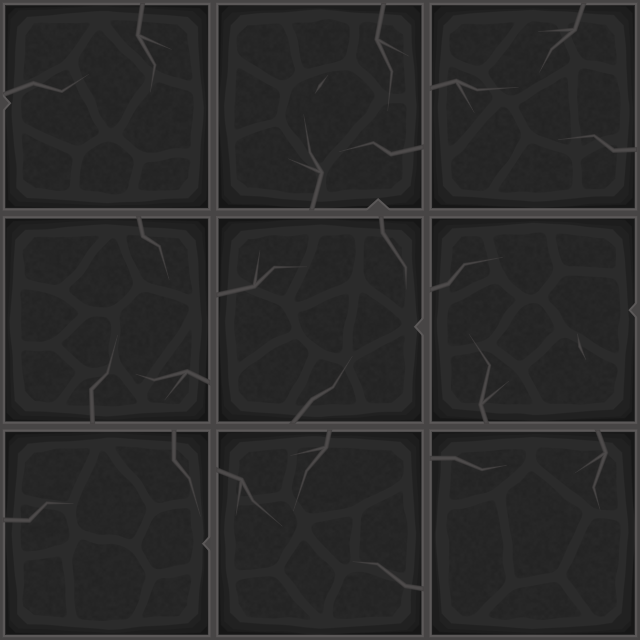
Give the GLSL for this texture, as a three.js fragment shader.

```glsl
// Three by three dark stone tiles with mottled patches, tapering cracks and chipped rims.
varying vec2 vUv;

const float TILES = 3.0;
const float SOFT = 0.004;   // edge softness in tile units
const vec3 STONE = vec3(0.170);
const vec3 PATCH = vec3(0.147);
const vec3 BEVEL = vec3(0.130);
const vec3 SHADOW = vec3(0.085);
const vec3 GROUT = vec3(0.28, 0.27, 0.27);
const vec3 RIM = vec3(0.36, 0.35, 0.35);

float hash(vec2 p) {
  vec3 q = fract(p.xyx * 0.1031);
  q += dot(q, q.yzx + 33.33);
  return fract((q.x + q.y) * q.z);
}

float rnd(vec2 tile, float k) {
  return hash(tile * 17.3 + vec2(k * 3.7 + 5.0, k * 5.1 + 1.0));
}

float noise(vec2 p) {
  vec2 i = floor(p), f = fract(p);
  f = f * f * (3.0 - 2.0 * f);
  return mix(mix(hash(i), hash(i + vec2(1, 0)), f.x),
             mix(hash(i + vec2(0, 1)), hash(i + vec2(1, 1)), f.x), f.y);
}

float fill(float d) { return 1.0 - smoothstep(-SOFT, SOFT, d); }

vec2 heading(float a) { return vec2(cos(a), sin(a)); }

// Square with bulging sides and cut corners
float slab(vec2 p, float halfSize, float cut, float bulge) {
  vec2 q = abs(p);
  float side = max(q.x, q.y) + bulge * min(q.x, q.y) - halfSize;
  return max(side, (q.x + q.y) * 0.7071 - cut);
}

// Segment whose half width runs from wa to wb
float taper(vec2 p, vec2 a, vec2 b, float wa, float wb) {
  vec2 ab = b - a;
  float h = clamp(dot(p - a, ab) / dot(ab, ab), 0.0, 1.0);
  return length(p - a - h * ab) - mix(wa, wb, h);
}

// Crack entering from one side, bending twice, with an optional branch
float crack(vec2 p, vec2 tile, float side, float seed) {
  vec2 inward = heading(side * 1.5708);
  vec2 a = -0.5 * inward + vec2(-inward.y, inward.x) * mix(0.0, 0.36, rnd(tile, seed));
  float angle = side * 1.5708 + mix(-0.7, 0.5, rnd(tile, seed + 1.0));
  float turn = rnd(tile, seed + 2.0) < 0.5 ? -1.0 : 1.0;
  float d = 1.0;
  for (int i = 0; i < 3; i++) {
    float s = float(i);
    vec2 b = a + heading(angle) * mix(0.09, 0.20, rnd(tile, seed + 3.0 + s));
    float wa = 0.0115 * (1.0 - s * s / 9.0);
    float wb = 0.0115 * (1.0 - (s + 1.0) * (s + 1.0) / 9.0);
    d = min(d, taper(p, a, b, wa, wb));
    if (i == 1 && rnd(tile, seed + 7.0) < 0.5) {
      vec2 tip = a + heading(angle - turn * 0.65) * 0.17;
      d = min(d, taper(p, a, tip, 0.009, 0.0));
    }
    a = b;
    angle += turn * mix(0.35, 0.85, rnd(tile, seed + 8.0 + s));
    turn = -turn;
  }
  return d;
}

// All cracks of one tile, plus a loose sliver
float cracks(vec2 p, vec2 tile) {
  float first = floor(rnd(tile, 20.0) * 4.0);
  float d = 1.0;
  for (int i = 0; i < 3; i++) {
    float s = float(i);
    if (i < 2 || rnd(tile, 21.0) < 0.65)
      d = min(d, crack(p, tile, mod(first + s, 4.0), 30.0 + 15.0 * s));
  }
  if (rnd(tile, 22.0) < 0.45) {
    vec2 c = (vec2(rnd(tile, 23.0), rnd(tile, 24.0)) - 0.5) * 0.5;
    vec2 arm = heading(rnd(tile, 25.0) * 3.1416) * 0.06;
    d = min(d, taper(p, c, c + arm, 0.007, 0.0));
    d = min(d, taper(p, c, c - arm + arm.yx * 0.3, 0.007, 0.0));
  }
  return d;
}

vec2 patchCentre(vec2 tile, float i) {
  vec2 cell = vec2(mod(i, 3.0), floor(i / 3.0)) - 1.0;
  vec2 jitter = vec2(rnd(tile, 80.0 + i), rnd(tile, 90.0 + i)) - 0.5;
  bool dropped = rnd(tile, 100.0 + i) < 0.2;
  return dropped ? vec2(9.0) : cell * 0.29 + jitter * 0.24;
}

// Cellular patches separated by even gaps
float patches(vec2 p, vec2 tile) {
  vec2 nearest = vec2(9.0);
  for (int i = 0; i < 9; i++) {
    vec2 c = patchCentre(tile, float(i));
    if (distance(p, c) < distance(p, nearest)) nearest = c;
  }
  float d = slab(p, 0.405, 0.51, 0.06);
  for (int i = 0; i < 9; i++) {
    vec2 away = patchCentre(tile, float(i)) - nearest;
    if (dot(away, away) > 0.0001) {
      float gap = dot(p - nearest - 0.5 * away, normalize(away)) + 0.022;
      float h = max(0.03 - abs(d - gap), 0.0);
      d = max(d, gap) + h * h / 0.12;
    }
  }
  return d;
}

// Triangular chip on one random side
float chip(vec2 p, vec2 tile) {
  vec2 inward = heading(floor(rnd(tile, 120.0) * 4.0) * 1.5708);
  float along = dot(p, vec2(-inward.y, inward.x)) - (rnd(tile, 121.0) - 0.5) * 0.7;
  float size = mix(0.04, 0.075, rnd(tile, 122.0));
  return rnd(tile, 123.0) < 0.55 ? dot(p, inward) + 0.488 + abs(along) * 0.9 - size : 1.0;
}

void main() {
  vec2 grid = vUv * TILES;
  vec2 tile = min(floor(grid), TILES - 1.0);
  vec2 p = grid - tile - 0.5;
  float edge = max(abs(p.x), abs(p.y));

  // Worn bevel around the stone face
  vec2 shift = (vec2(rnd(tile, 1.0), rnd(tile, 2.0)) - 0.5) * 0.014;
  float wobble = (noise(grid * 9.0) - 0.5) * 0.010;
  vec3 col = mix(SHADOW, mix(SHADOW, BEVEL, 0.6), fill(slab(p - shift, 0.478, 0.635, 0.03)));
  col = mix(col, BEVEL, fill(slab(p + shift, 0.468, 0.605, 0.05) + wobble));
  col = mix(col, STONE, fill(slab(p - shift, 0.450, 0.566, 0.07) + wobble));

  // Mottled patches
  float grain = noise(grid * 55.0) + 0.5 * noise(grid * 110.0) - 0.75;
  vec2 bent = p + (vec2(noise(grid * 11.0), noise(grid * 11.0 + 40.0)) - 0.5) * 0.018;
  col = mix(col, PATCH + grain * 0.016, fill(patches(bent, tile)));

  // Rim and grout, then cracks and chips cutting across them
  col = mix(col, RIM, fill(0.4755 - edge));
  float split = max(cracks(p, tile), edge - 0.487);
  col = mix(col, GROUT * 0.92, fill(split));
  col = mix(col, mix(GROUT, RIM, 0.3), fill(split + 0.005));
  float broken = chip(p, tile);
  col = mix(col, RIM, fill(broken));
  col = mix(col, GROUT, fill(broken + 0.012));
  col = mix(col, GROUT, fill(0.4865 - edge));
  gl_FragColor = vec4(col, 1.0);
}
```
